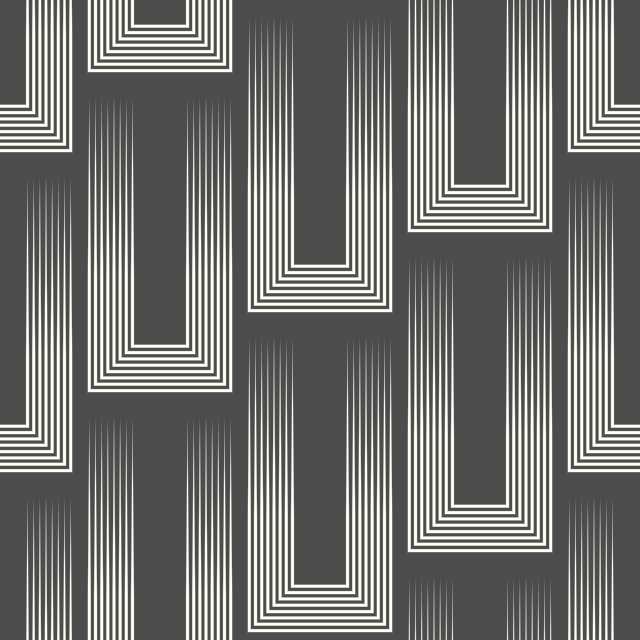
A Shadertoy shader for this pattern:

```glsl
// Staggered columns of nested U-shaped ivory lines with tapering legs on charcoal.

const vec3 CHARCOAL = vec3(0.30);
const vec3 IVORY = vec3(1.0, 1.0, 0.96);

const vec2 CELL = vec2(0.25, 0.5);        // column width, vertical repeat
const float STAGGER = 0.125;              // rise from one column to the next
const float BASE_Y = 0.2647;              // outer line height in column zero
const float MARGIN = 0.02;                // room kept below the outer line
const float HALF_SPAN = 0.1104;           // axis to outermost line
const vec2 PITCH = vec2(0.00963, 0.0099); // line spacing: legs, base
const float LINES = 8.0;
const float LINE_WIDTH = 0.0048;
const float TIP_Y = 0.459;                // height of the leg tips
const float TAPER = 0.28;                 // length over which legs thin out

// Position inside a cell: x from the column axis, y from the outer base line.
vec2 staggeredCell(vec2 uv) {
    float column = floor(uv.x / CELL.x + 0.5);
    float rise = BASE_Y + column * STAGGER;
    return vec2(uv.x - column * CELL.x,
                mod(uv.y - rise + MARGIN, CELL.y) - MARGIN);
}

// Distance to the nearest centre line of the nested square-cornered U shapes.
float nestedUDistance(vec2 p) {
    vec2 depth = vec2(HALF_SPAN - abs(p.x), p.y) / PITCH;
    bool onLeg = depth.x < depth.y;
    float inset = onLeg ? depth.x : depth.y;
    float spacing = onLeg ? PITCH.x : PITCH.y;
    float nearest = clamp(floor(inset + 0.5), 0.0, LINES - 1.0);
    return abs(inset - nearest) * spacing;
}

// Share of a filter window covered by a stroke, exact for very thin strokes.
float strokeCoverage(float dist, float halfWidth, float window) {
    float low = max(dist - 0.5 * window, -halfWidth);
    float high = min(dist + 0.5 * window, halfWidth);
    return clamp((high - low) / window, 0.0, 1.0);
}

void mainImage(out vec4 fragColor, in vec2 fragCoord) {
    vec2 uv = fragCoord / iResolution.y;
    float window = 1.2 / iResolution.y;
    vec2 p = staggeredCell(uv);

    // Legs narrow to a point at the top
    float thickness = clamp((TIP_Y - p.y) / TAPER, 0.0, 1.0);
    float halfWidth = 0.5 * LINE_WIDTH * thickness;

    float ink = strokeCoverage(nestedUDistance(p), halfWidth, window);
    fragColor = vec4(mix(CHARCOAL, IVORY, ink), 1.0);
}
```
